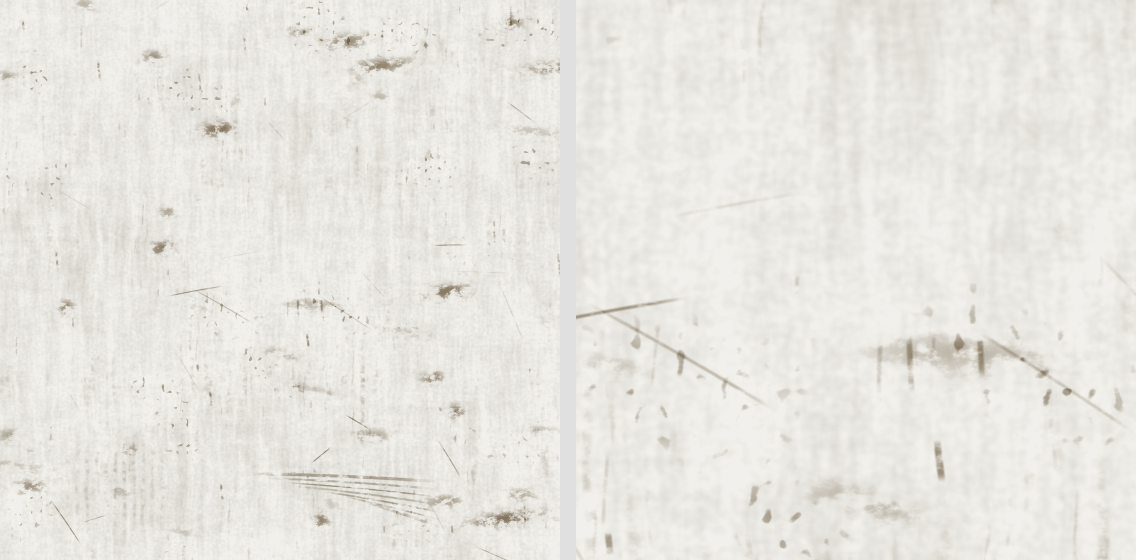
Left: the whole. Right: its middle third, enlarged.
Reproduce this texture procedurally as a Shadertoy shader.

```glsl
// Worn off-white painted board: pale mottled paint with broken vertical streaks,
// brown drips, gritty horizontal smudges, fine scratches and a raked scuff.
// Gradient noise builds the paint; loops scatter the marks as soft strokes.

vec2 hash2(vec2 p) {
    vec3 q = fract(p.xyx * vec3(0.1031, 0.1030, 0.0973));
    q += dot(q, q.yzx + 33.33);
    return fract((q.xx + q.yz) * q.zy);
}

float corner(vec2 cell, vec2 offset) {
    float a = 6.2832 * hash2(cell).x;
    return dot(vec2(cos(a), sin(a)), offset);
}

// Gradient noise, roughly -1 to 1
float gradientNoise(vec2 p) {
    vec2 i = floor(p), f = p - i;
    vec2 u = f * f * f * (f * (f * 6.0 - 15.0) + 10.0);
    vec2 e = vec2(1, 0);
    i += 200.0;
    float low = mix(corner(i, f), corner(i + e, f - e), u.x);
    float high = mix(corner(i + e.yx, f - e.yx), corner(i + 1.0, f - 1.0), u.x);
    return 1.5 * mix(low, high, u.y);
}

float fbm(vec2 p) {
    float sum = 0.0, amp = 0.6;
    for (int i = 0; i < 4; i++) {
        sum += amp * gradientNoise(p);
        p = p * 2.03 + 17.3;
        amp *= 0.6;
    }
    return sum;
}

// Tapered, slightly bent line through a centre
float stroke(vec2 p, vec2 centre, float angle, float halfLength, float halfWidth) {
    vec2 d = p - centre;
    float c = cos(angle), s = sin(angle);
    vec2 q = vec2(c * d.x + s * d.y, c * d.y - s * d.x);
    float t = q.x / halfLength;
    float across = abs(q.y + 0.015 * halfLength * t * t);
    float edge = max(0.001, 0.7 / iResolution.y);
    float body = 1.0 - smoothstep(halfWidth - edge, halfWidth + edge, across);
    return body * (1.0 - smoothstep(0.5, 1.0, abs(t)));
}

void mainImage(out vec4 fragColor, in vec2 fragCoord) {
    vec2 uv = fragCoord / iResolution.y;
    float patches = fbm(uv * 3.5 + 3.0);
    float grit = fbm(uv * vec2(55, 80));
    float cloud = fbm(uv * vec2(13, 10) + 60.0);
    vec2 bent = uv + 0.006 * vec2(cloud, patches);

    // Paint: clouds, broken streaks in both directions, fine grain
    float shade = 0.028 + 0.040 * patches + 0.028 * cloud;
    shade += 0.050 * fbm(bent * vec2(48, 5)) * (0.8 + patches);
    shade += 0.024 * gradientNoise(bent * vec2(150, 16) + 9.0) * (0.8 + cloud);
    shade += 0.026 * fbm(bent * vec2(6, 50) + 31.0) * (0.6 + cloud);
    shade += 0.026 * grit + 0.022 * gradientNoise(uv * 190.0);
    vec3 paint = vec3(0.943, 0.937, 0.918) - max(shade, -0.006) * vec3(0.96, 1.0, 1.1);

    // Broken vertical drips, broad and narrow
    float drip = smoothstep(0.25, 0.8, gradientNoise(bent * vec2(75, 8) + 5.0));
    drip += smoothstep(0.3, 0.8, gradientNoise(bent * vec2(150, 20) + 88.0));
    drip *= smoothstep(-0.15, 0.5, fbm(uv * vec2(7, 5) + 40.0));
    float stain = 0.20 * drip * smoothstep(-0.4, 0.5, grit);

    // Clustered specks, ragged and partly worn away
    float speck = smoothstep(0.45, 0.8, gradientNoise(uv * vec2(115, 105) + 70.0) + 0.35 * grit);
    stain += 0.5 * speck * smoothstep(0.2, 0.7, gradientNoise(uv * 8.0 + 12.0) + 0.3 * cloud);

    // Gritty smudges rubbed sideways, with a faint halo
    for (int i = 0; i < 38; i++) {
        vec2 r = hash2(vec2(i, 7)), k = hash2(vec2(i, 23));
        vec2 size = vec2(mix(0.016, 0.075, k.x * k.x), mix(0.007, 0.015, k.y));
        vec2 d = uv - r;
        d.y -= d.x * (k.y - 0.6) * 0.35;
        vec2 q = d / size + 0.5 * vec2(cloud, grit);
        float body = exp(-dot(q, q));
        float strength = mix(0.16, 0.75, k.y * k.y);
        stain += strength * body * (0.15 + smoothstep(-0.2, 0.4, grit + 0.6 * body - 0.3));
    }

    // Thin scratches in free directions, mostly faint
    for (int i = 0; i < 22; i++) {
        vec2 r = hash2(vec2(i, 51)), k = hash2(vec2(i, 83));
        float angle = (k.x - 0.6) * 2.0;
        float mark = stroke(uv, r, angle, mix(0.02, 0.07, k.y), 0.0009);
        stain += mark * mix(0.12, 0.8, pow(hash2(r * 90.0).x, 4.0)) * smoothstep(-0.9, 0.1, grit);
    }

    // Short upright nicks
    for (int i = 0; i < 46; i++) {
        vec2 r = hash2(vec2(i, 111)), k = hash2(vec2(i, 137));
        float angle = 1.57 + 0.25 * (k.x - 0.5);
        float nick = stroke(uv, r, angle, mix(0.006, 0.028, k.y), 0.0008 + 0.0012 * k.x);
        stain += nick * mix(0.15, 0.6, k.x * k.x) * smoothstep(-0.5, 0.3, grit);
    }

    // Raked scuff: streaks fanning out to the right
    for (int i = 0; i < 7; i++) {
        float n = float(i);
        vec2 k = hash2(vec2(n, 171));
        vec2 start = vec2(0.43 + 0.035 * n, 0.157 - 0.008 * n);
        vec2 span = vec2(0.79, 0.142 - 0.014 * n) - start;
        float angle = atan(span.y, span.x);
        float streak = stroke(uv, start + 0.5 * span, angle, 0.5 * length(span), 0.0012 + 0.0016 * k.y);
        stain += mix(0.3, 0.7, k.x) * streak * smoothstep(-0.6, 0.3, grit + 0.4 * cloud);
    }

    // Woven rub marks, lower left
    vec2 w = (uv - vec2(0.21, 0.14)) / vec2(0.085, 0.09);
    float weave = smoothstep(-0.2, 1.0, sin(bent.x * 370.0 + 3.0 * patches));
    weave *= 0.65 + 0.35 * sin(bent.y * 400.0 + 3.0 * cloud);
    stain += 0.24 * weave * exp(-dot(w, w)) * smoothstep(-0.4, 0.4, grit + cloud);

    vec3 grime = vec3(0.39, 0.32, 0.21);
    fragColor = vec4(mix(paint, grime, min(stain, 0.88)), 1.0);
}
```
